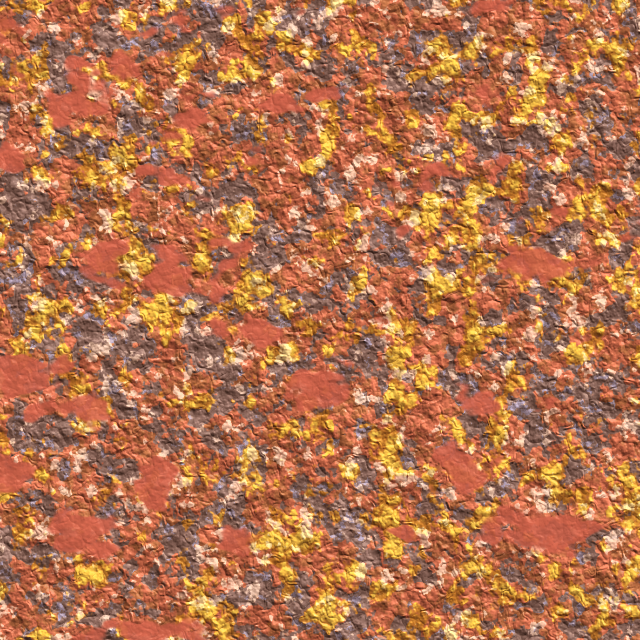
Reproduce this texture procedurally as a WebGL 1 fragment shader.

```glsl
precision highp float;

uniform vec2 u_resolution;

const vec3 RUST = vec3(0.78, 0.41, 0.29);
const vec3 BROWN = vec3(0.67, 0.39, 0.24);
const vec3 PAINT = vec3(0.80, 0.38, 0.29);
const vec3 STONE = vec3(0.53, 0.41, 0.37);
const vec3 OCHRE = vec3(0.80, 0.50, 0.17);
const vec3 YELLOW = vec3(0.90, 0.70, 0.25);
const vec3 CREAM = vec3(0.93, 0.80, 0.58);
const vec3 GLINT = vec3(0.93, 0.76, 0.65);
const vec3 VIOLET = vec3(0.62, 0.56, 0.64);

float hash(vec2 p) {
  vec3 q = fract(vec3(p.xyx) * 0.1031);
  q += dot(q, q.yzx + 33.33);
  return fract((q.x + q.y) * q.z);
}

float noise(vec2 p) {
  vec2 i = floor(p);
  vec2 f = fract(p);
  f = f * f * (3.0 - 2.0 * f);
  return mix(mix(hash(i), hash(i + vec2(1.0, 0.0)), f.x),
             mix(hash(i + vec2(0.0, 1.0)), hash(i + 1.0), f.x), f.y);
}

// Four rotated octaves, normalised to 0..1
float fbm(vec2 p) {
  float sum = 0.0;
  float total = 0.0;
  float amp = 1.0;
  for (int i = 0; i < 4; i++) {
    sum += amp * noise(p);
    total += amp;
    amp *= 0.6;
    p = mat2(1.6, 1.2, -1.2, 1.6) * p + 17.3;
  }
  return sum / total;
}

// Overlapping cones of random height, meeting in sharp creases
float grains(vec2 p) {
  vec2 cell = floor(p);
  float top = 0.0;
  for (int y = -1; y <= 1; y++) {
    for (int x = -1; x <= 1; x++) {
      vec2 id = cell + vec2(float(x), float(y));
      vec2 centre = id + vec2(hash(id + 3.7), hash(id + 51.2));
      top = max(top, 0.7 + 0.5 * hash(id + 90.4) - length(p - centre));
    }
  }
  return top;
}

float crust(vec2 p) {
  vec2 warp = vec2(noise(p * 95.0), noise(p * 95.0 + 40.0)) - 0.5;
  return 0.75 * fbm(p * 42.0 + 5.0) + 0.3 * grains(p * 68.0 + 1.2 * warp);
}

void main() {
  vec2 p = gl_FragCoord.xy / min(u_resolution.x, u_resolution.y);

  // Relief lit from above
  vec2 toLight = 0.002 * normalize(vec2(0.45, 0.9));
  float height = crust(p);
  float relief = height - crust(p + toLight);
  float raised = height - 0.57;

  // Layers: stone in hollows, ochre patches, remains of smooth paint
  float paint = smoothstep(0.65, 0.71, fbm(p * vec2(8.0, 12.0) + 63.0));
  float stone = smoothstep(0.53, 0.59, fbm(p * 30.0 + 120.0) - 0.45 * raised);
  float ochreField = fbm(p * vec2(31.0, 27.0) + 210.0) + 0.2 * raised;
  float ochre = smoothstep(0.56, 0.63, ochreField);
  float tint = fbm(p * 75.0 + 310.0);

  vec3 color = mix(RUST, BROWN, smoothstep(0.42, 0.66, tint));
  vec3 stoneColor = mix(STONE, VIOLET, smoothstep(0.6, 0.72, tint));
  vec3 ochreColor = mix(OCHRE, YELLOW, smoothstep(0.6, 0.74, ochreField + 0.4 * raised));
  color = mix(color, stoneColor, stone * 0.9);
  color = mix(color, ochreColor, ochre * 0.9);

  // Pale flakes on the highest grains
  float flake = smoothstep(0.6, 0.7, fbm(p * 48.0 + 420.0) + 0.35 * raised);
  color = mix(color, mix(GLINT, CREAM, ochre), 0.75 * flake);
  color = mix(color, PAINT, paint * 0.9);

  // Warm shadows and desaturated highlights
  float depth = mix(0.84, 1.1, smoothstep(-0.2, 0.18, raised));
  float roughness = mix(1.0, 0.3, paint);
  float shade = clamp(mix(1.0, depth, roughness) + 3.6 * relief * roughness, 0.35, 1.35);
  color *= pow(vec3(shade), vec3(0.95, 1.12, 1.22));
  color = mix(color, GLINT, 0.45 * roughness * smoothstep(0.04, 0.16, relief));

  gl_FragColor = vec4(clamp(color, 0.0, 1.0), 1.0);
}
```
